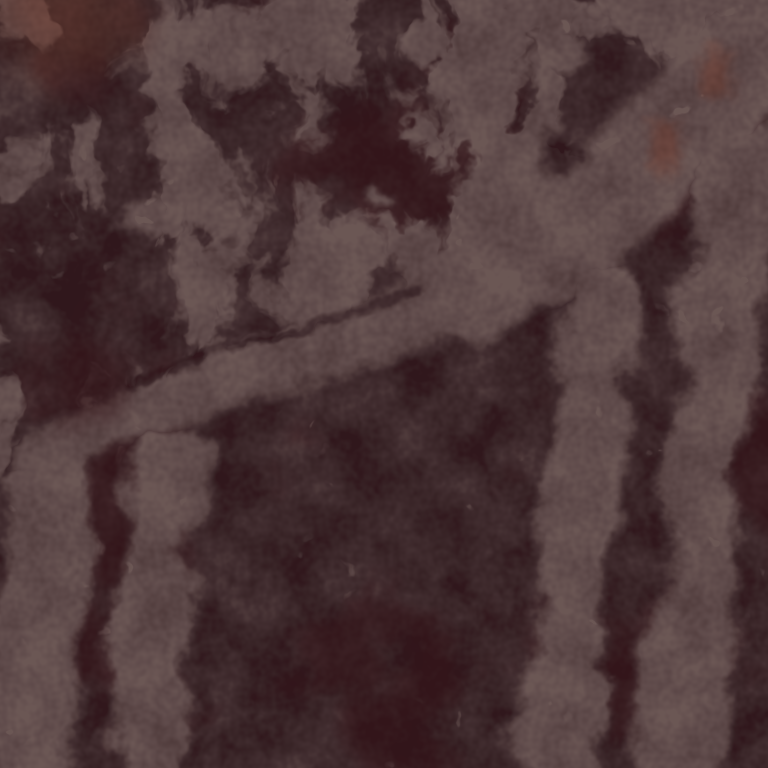
Reproduce this texture procedurally as a Shadertoy shader.

```glsl
// Weathered maroon bark with a slanting ridge, pale vertical streaks and lichen patches.

// Tones from darkest bark to palest crust
const vec3 PALETTE[6] = vec3[6](
    vec3(0.19, 0.09, 0.11), vec3(0.22, 0.14, 0.15), vec3(0.26, 0.18, 0.19),
    vec3(0.32, 0.24, 0.24), vec3(0.37, 0.29, 0.29), vec3(0.42, 0.34, 0.33));
const vec3 RUST = vec3(0.43, 0.25, 0.21);
const vec3 WINE = vec3(0.21, 0.07, 0.09);

const float BARK_TONE = 0.25;
const float CRUST_TONE = 0.84;
const float EDGE = 0.014;
const float WARP = 0.075;
const float GRAIN = 0.15;

// Ridge: a shallow left arm and a steep right arm
const vec2 RIDGE_START = vec2(0.06, 0.415);
const vec2 RIDGE_BEND = vec2(0.70, 0.655);
const vec2 RIDGE_END = vec2(1.03, 0.98);

// Streaks: foot position, half width and top height
const vec4 STREAK_X = vec4(0.025, 0.175, 0.715, 0.870);
const vec4 STREAK_WIDTH = vec4(0.058, 0.042, 0.045, 0.050);
const vec4 STREAK_TOP = vec4(0.40, 0.40, 0.60, 0.80);
const float STREAK_LEAN = 0.12;

vec2 hash2(vec2 cell) {
    uvec2 q = uvec2(ivec2(cell)) * uvec2(1597334673u, 3812015801u);
    uint n = (q.x ^ q.y) * 1597334673u;
    n = (n ^ (n >> 15)) * 2246822519u;
    n ^= n >> 13;
    return vec2(n & 65535u, n >> 16) / 65535.0;
}

float gradientNoise(vec2 p) {
    vec2 cell = floor(p), f = p - cell;
    vec2 w = f * f * f * (f * (f * 6.0 - 15.0) + 10.0);
    float sum = 0.0;
    for (int i = 0; i < 4; i++) {
        vec2 corner = vec2(i & 1, i >> 1);
        float angle = 6.2832 * hash2(cell + corner).x;
        vec2 weight = mix(1.0 - w, w, corner);
        sum += weight.x * weight.y * dot(vec2(cos(angle), sin(angle)), f - corner);
    }
    return sum;
}

float fbm(vec2 p) {
    float sum = 0.0, amplitude = 0.55;
    for (int i = 0; i < 5; i++) {
        sum += amplitude * gradientNoise(p);
        p = mat2(0.8, 0.6, -0.6, 0.8) * p * 2.0 + 17.3;
        amplitude *= 0.52;
    }
    return sum;
}

float segmentDistance(vec2 p, vec2 a, vec2 b) {
    vec2 ab = b - a;
    return length(p - a - ab * clamp(dot(p - a, ab) / dot(ab, ab), 0.0, 1.0));
}

// Distance to discs scattered over a jittered grid
float scatterDiscs(vec2 p, float density, float share, float radius) {
    vec2 cell = floor(p * density);
    float d = 1.0;
    for (int i = 0; i < 9; i++) {
        vec2 id = cell + vec2(i % 3, i / 3) - 1.0;
        vec2 traits = hash2(id + 57.0);
        float r = traits.y * radius + 0.1;
        float disc = length(p * density - id - 0.2 - 0.6 * hash2(id)) - r;
        if (traits.x < share) d = min(d, disc);
    }
    return d / density;
}

float spot(vec2 p, vec2 center, float radius) {
    return 1.0 - smoothstep(0.2, 1.0, length(p - center) / radius);
}

float inside(float d) {
    return 1.0 - smoothstep(-EDGE, EDGE, d);
}

void mainImage(out vec4 fragColor, in vec2 fragCoord) {
    vec2 uv = fragCoord / iResolution.y;
    vec2 p = uv + WARP * vec2(fbm(uv * 9.0), fbm(uv * 9.0 + 31.0));
    vec2 ridgePoint = mix(uv, p, 0.6);

    // Ridge and the side of it we are on
    float leftArm = segmentDistance(ridgePoint, RIDGE_START, RIDGE_BEND)
                  - mix(0.034, 0.066, smoothstep(0.35, 0.7, uv.x));
    float ridge = min(leftArm, segmentDistance(ridgePoint, RIDGE_BEND, RIDGE_END) - 0.07);
    vec2 lowSlope = RIDGE_BEND - RIDGE_START, highSlope = RIDGE_END - RIDGE_BEND;
    vec2 fromBend = ridgePoint - RIDGE_BEND;
    float above = fromBend.y - fromBend.x * (fromBend.x < 0.0 ? lowSlope.y / lowSlope.x
                                                              : highSlope.y / highSlope.x);

    // Lichen patches and round lobes on the upper side
    float threshold = mix(0.12, -0.045, smoothstep(0.17, 0.31, p.x));
    float patches = (threshold - fbm(p * vec2(7.0, 5.5) + 4.0)) * 0.22;
    float upper = min(patches, scatterDiscs(p, 9.0, 0.3, 0.28));

    // Leaning streaks on the lower side
    float streaks = 1.0;
    for (int i = 0; i < 4; i++) {
        vec2 foot = vec2(STREAK_X[i], -0.1);
        vec2 top = vec2(STREAK_X[i] + STREAK_LEAN * STREAK_TOP[i], STREAK_TOP[i]);
        float swell = 0.03 * gradientNoise(vec2(float(i) * 5.3, uv.y * 6.0));
        streaks = min(streaks, segmentDistance(p, foot, top) - STREAK_WIDTH[i] - swell);
    }
    float cover = mix(inside(streaks), inside(upper), smoothstep(-0.01, 0.01, above));
    cover = max(cover, inside(ridge));

    // Mottled tones, fibres and fine grain
    float mottle = fbm(uv * 12.0 + 8.0);
    float fibres = gradientNoise(p * vec2(65.0, 20.0));
    float tone = mix(BARK_TONE + 0.75 * mottle, CRUST_TONE + 0.5 * mottle, cover);
    tone += 0.4 * fbm(uv * 4.0 + 60.0) * (1.0 - cover);
    tone += GRAIN * (gradientNoise(uv * 105.0) + 0.6 * fibres);

    // Dark seam on the ridge, a knot and pale flecks
    float seam = segmentDistance(ridgePoint, vec2(0.17, 0.495), vec2(0.55, 0.632));
    tone -= 0.38 * (1.0 - smoothstep(0.002, 0.013, seam));
    tone -= 0.7 * spot(p, vec2(0.73, 0.81), 0.05);
    float flecks = 1.0 - smoothstep(-0.003, 0.003, scatterDiscs(p, 42.0, 0.07, 0.18));
    tone += 0.3 * flecks * smoothstep(-0.05, 0.15, fbm(uv * 5.0 + 22.0));

    vec3 color = PALETTE[0];
    for (int i = 1; i < 6; i++)
        color = mix(color, PALETTE[i], clamp(tone * 5.0 - float(i - 1), 0.0, 1.0));

    // Wine stains in the bark, rust on the crust
    float stain = smoothstep(0.02, 0.25, fbm(uv * 4.5 + 90.0)) * (1.0 - cover);
    color = mix(color, WINE, 0.45 * max(stain, spot(p, vec2(0.11, 0.51), 0.09)));
    float rust = max(spot(p, vec2(0.08, 1.0), 0.15),
                 max(spot(p, vec2(0.86, 0.81), 0.05), spot(p, vec2(0.94, 0.90), 0.05)));
    color = mix(color, RUST * (0.75 + 0.3 * tone), 0.65 * rust);
    fragColor = vec4(color, 1.0);
}
```
